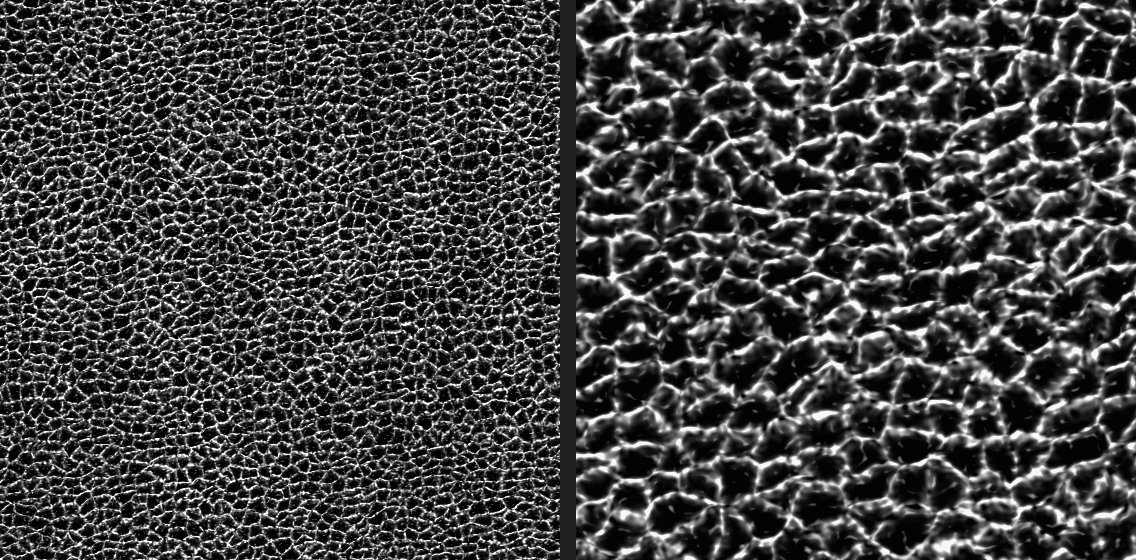
Left, the full canvas; right, a detail of the centre.
Reproduce this texture procedurally as a WebGL 1 fragment shader.

```glsl
precision highp float;
// Black pebbled leather lit from above: warped Voronoi pebbles whose
// borders carry bright creases, wide below each upper rim and thin above
// each lower rim, broken up by fine gradient-noise grain.

uniform vec2 u_resolution;

const vec2  PEBBLES      = vec2(42.0, 50.0);   // pebbles across the canvas
const float JITTER       = 0.86;               // irregularity of the pebbles
const float ROW_TILT     = 0.12;               // rise of the rows to the right
const vec2  FLOW_WARP    = vec2(3.5, 0.030);   // frequency, amplitude
const vec2  PEBBLE_WARP  = vec2(14.0, 0.012);
const vec2  EDGE_WARP    = vec2(62.0, 0.004);
const float CREASE_WIDTH = 0.10;               // in pebble units
const float CREASE_ROUND = 0.02;
const float SIDE_LIGHT   = 0.48;               // upright creases
const float TOP_LIGHT    = 0.94;               // level creases
const vec2  FINE_GRAIN   = vec2(200.0, 250.0);
const vec2  COARSE_GRAIN = vec2(105.0, 145.0);
const float GRAIN_DEPTH  = 1.6;
const float SPECK_LEVEL  = 0.30;
const float SPECK_LIGHT  = 1.2;
const float BLACK_POINT  = 0.035;
const vec3  SHADOW       = vec3(0.012);
const vec3  HIGHLIGHT    = vec3(0.97);

vec2 hash2(vec2 cell) {
  vec3 h = fract(cell.xyx * vec3(0.1031, 0.1030, 0.0973));
  h += dot(h, h.yzx + 33.33);
  return fract((h.xx + h.yz) * h.zy);
}

float cornerSlope(vec2 cell, vec2 offset) {
  float angle = 6.2832 * hash2(cell).x;
  return dot(vec2(cos(angle), sin(angle)), offset);
}

float gradientNoise(vec2 p) {
  vec2 i = floor(p);
  vec2 f = p - i;
  vec2 u = f * f * f * (f * (f * 6.0 - 15.0) + 10.0);
  vec2 e = vec2(1.0, 0.0);
  float low  = mix(cornerSlope(i, f), cornerSlope(i + e, f - e), u.x);
  float high = mix(cornerSlope(i + e.yx, f - e.yx), cornerSlope(i + 1.0, f - 1.0), u.x);
  return mix(low, high, u.y);
}

vec2 warp(vec2 p, vec2 setting) {
  vec2 q = p * setting.x;
  return setting.y * vec2(gradientNoise(q + 11.3), gradientNoise(q + 57.7));
}

vec2 pebbleCentre(vec2 cell) {
  return cell + 0.5 + JITTER * (hash2(cell + 71.0) - 0.5);
}

// Brightness of the strongest crease around the pebble that holds q.
float creaseLight(vec2 q) {
  vec2 home = floor(q);
  vec2 nearestCell = home;
  vec2 toNearest = vec2(8.0);
  for (int y = -1; y <= 1; y++) {
    for (int x = -1; x <= 1; x++) {
      vec2 cell = home + vec2(float(x), float(y));
      vec2 toCentre = pebbleCentre(cell) - q;
      if (dot(toCentre, toCentre) < dot(toNearest, toNearest)) {
        toNearest = toCentre;
        nearestCell = cell;
      }
    }
  }
  float pebbleWidth = CREASE_WIDTH * mix(0.7, 1.3, hash2(nearestCell + 19.0).x);
  float light = 0.0;
  for (int y = -2; y <= 2; y++) {
    for (int x = -2; x <= 2; x++) {
      if (x == 0 && y == 0) continue;
      vec2 toCentre = pebbleCentre(nearestCell + vec2(float(x), float(y))) - q;
      vec2 normal = normalize(toCentre - toNearest);
      float edge = dot(0.5 * (toCentre + toNearest), normal);
      float width = pebbleWidth * (1.0 + 0.5 * normal.y);
      float peak = mix(SIDE_LIGHT, TOP_LIGHT, abs(normal.y));
      float rounded = sqrt(edge * edge + CREASE_ROUND * CREASE_ROUND) - CREASE_ROUND;
      light = max(light, peak * exp(-rounded / width));
    }
  }
  return light;
}

// Two octaves, each turned a little off the pixel rows.
float leatherGrain(vec2 p) {
  vec2 fine = vec2(p.x + 0.21 * p.y, p.y - 0.17 * p.x) * FINE_GRAIN;
  vec2 coarse = vec2(p.x - 0.13 * p.y, p.y - 0.11 * p.x) * COARSE_GRAIN;
  return gradientNoise(fine) + 0.6 * gradientNoise(coarse + 37.0);
}

void main() {
  vec2 p = gl_FragCoord.xy / u_resolution.y;

  // Bend the pebble rows at three scales
  vec2 bent = p + warp(p, FLOW_WARP) + warp(p, PEBBLE_WARP) + warp(p, EDGE_WARP);
  bent.y -= ROW_TILT * bent.x;
  float crease = creaseLight(bent * PEBBLES);

  // Soft upright bands of stronger and weaker sheen
  float sheen = 1.0 + 0.35 * gradientNoise(p * vec2(8.0, 2.5) + 5.0);

  // Grain breaks the creases and leaves sparse specks on the pebbles
  float grain = leatherGrain(p + warp(p, EDGE_WARP));
  float tone = crease * sheen * (1.0 + GRAIN_DEPTH * grain);
  tone += SPECK_LIGHT * max(grain - SPECK_LEVEL, 0.0) - BLACK_POINT;

  gl_FragColor = vec4(mix(SHADOW, HIGHLIGHT, clamp(tone, 0.0, 1.0)), 1.0);
}
```
